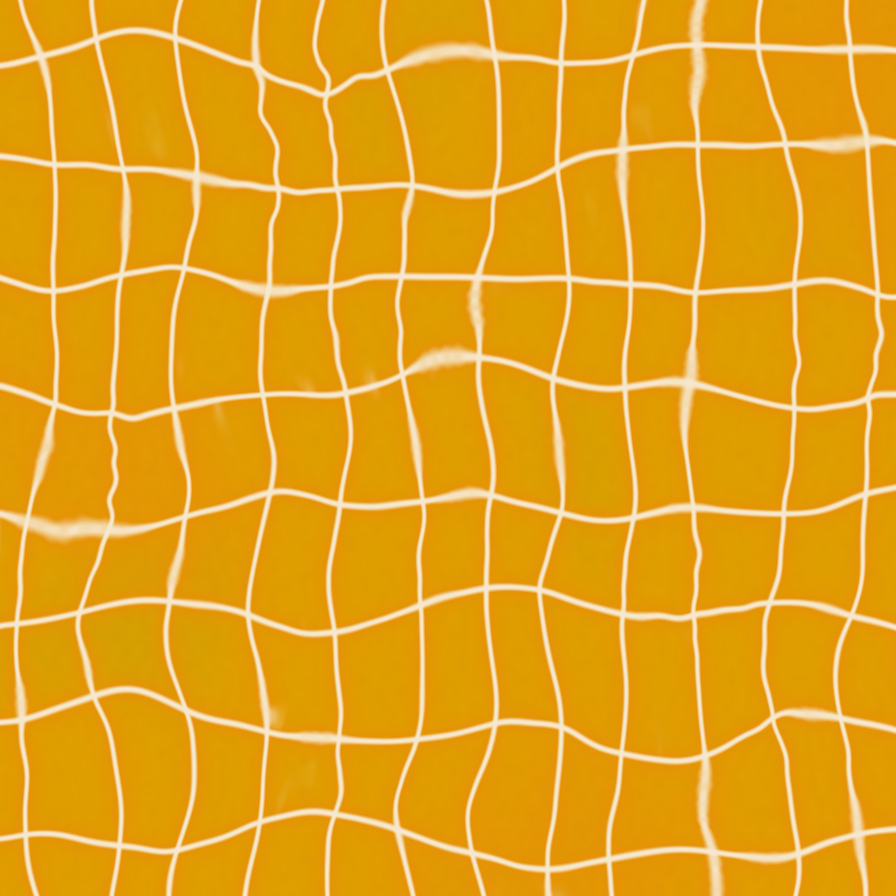
A WebGL 1 fragment shader for this texture:

```glsl
precision highp float;
// Warped grid of creamy, smeared lines over glossy amber.
uniform vec2 u_resolution;

const vec3 AMBER = vec3(0.87, 0.62, 0.0);
const vec3 OLIVE = vec3(0.80, 0.63, 0.01);
const vec3 ORANGE = vec3(0.90, 0.57, 0.02);
const vec3 CREAM = vec3(0.965, 0.91, 0.81);
const vec2 SPACING = vec2(0.083, 0.125);      // between columns, between rows
const vec2 HALF_WIDTH = vec2(0.0036, 0.0046); // of columns, of rows
const vec2 WARP_AMOUNT = vec2(0.050, 0.075);
const float WARP_SCALE = 4.3;
const float KINK_AMOUNT = 0.013;
const float KINK_SCALE = 25.0;
const float SWELL = 1.7;
const float HALO_REACH = 0.010;
const float STEP = 0.0008;                    // for finite differences

vec2 hashGradient(vec2 cell) {
  vec3 h = fract(cell.xyx * vec3(0.1031, 0.1030, 0.0973));
  h += dot(h, h.yzx + 33.33);
  float angle = 6.2832 * fract((h.x + h.y) * h.z);
  return vec2(cos(angle), sin(angle));
}

// Gradient noise, about -0.7 to 0.7
float noise(vec2 p) {
  vec2 i = floor(p), f = fract(p);
  vec2 s = f * f * f * (f * (f * 6.0 - 15.0) + 10.0);
  vec2 e = vec2(1.0, 0.0);
  float a = dot(hashGradient(i), f);
  float b = dot(hashGradient(i + e), f - e);
  float c = dot(hashGradient(i + e.yx), f - e.yx);
  float d = dot(hashGradient(i + e.xx), f - e.xx);
  return mix(mix(a, b, s.x), mix(c, d, s.x), s.y);
}

// Broad bulges everywhere, sharp kinks in a few places
vec2 warp(vec2 p) {
  vec2 bulge = vec2(noise(p * WARP_SCALE + 11.3), noise(p * WARP_SCALE + 47.9));
  float torn = smoothstep(0.18, 0.5, noise(p * 4.0 + 83.1));
  vec2 kink = vec2(noise(p * KINK_SCALE + 5.7), noise(p * KINK_SCALE + 29.4));
  return p + WARP_AMOUNT * bulge + KINK_AMOUNT * torn * kink;
}

// Signed offset from one line; q is (across, along)
float lineOffset(vec2 q, float id, float spacing, float seed) {
  float lane = id * 7.37 + seed;
  float wobble = 0.024 * noise(vec2(q.y * 5.0, lane))
               + 0.006 * noise(vec2(q.y * 15.0, lane + 31.7));
  return q.x - (id + 0.5) * spacing - wobble;
}

// Coverage (x) and distance (y) of a family of lines; q, qx, qy sample its warp
vec2 lines(vec2 q, vec2 qx, vec2 qy, float spacing, float halfWidth, float seed) {
  float nearestId = floor(q.x / spacing);
  float pixel = 1.0 / min(u_resolution.x, u_resolution.y);
  float coverage = 0.0, nearest = 1.0;
  for (int k = -1; k <= 1; k++) {
    float id = nearestId + float(k);
    float offset = lineOffset(q, id, spacing, seed);
    vec2 slope = vec2(lineOffset(qx, id, spacing, seed),
                      lineOffset(qy, id, spacing, seed)) - offset;
    float dist = abs(offset) / max(length(slope) / STEP, 0.5);

    // Thick smears: wider, paler and feathered
    float swell = smoothstep(0.17, 0.55, noise(vec2(q.y * 7.0, id * 5.61 + seed + 61.3)));
    float feather = noise(vec2(q.x * 34.0, q.y * 95.0) + seed);
    float width = halfWidth * (1.0 + 0.25 * noise(vec2(q.y * 13.0, id * 3.3 + seed)));
    width *= 1.0 + swell * (SWELL + 0.9 * feather);
    float inner = 0.15 * width;
    float outer = max(1.25 * width, inner + 1.5 * pixel);
    float body = 1.0 - smoothstep(inner, outer, dist);
    body *= 1.0 - swell * (0.16 + 0.2 * feather);
    coverage = max(coverage, body);
    nearest = min(nearest, max(dist - width, 0.0));
  }
  return vec2(coverage, nearest);
}

void main() {
  vec2 p = gl_FragCoord.xy / min(u_resolution.x, u_resolution.y);
  vec2 w = warp(p);
  vec2 wx = warp(p + vec2(STEP, 0.0));
  vec2 wy = warp(p + vec2(0.0, STEP));
  vec2 columns = lines(w, wx, wy, SPACING.x, HALF_WIDTH.x, 3.7);
  vec2 rows = lines(w.yx, wx.yx, wy.yx, SPACING.y, HALF_WIDTH.y, 151.2);
  float nearest = min(columns.y, rows.y);

  // Amber ground with faint olive and orange drifts and fine grain
  float olive = smoothstep(0.15, 0.6, noise(p * vec2(4.5, 3.0) + 19.6));
  float warm = smoothstep(0.1, 0.6, noise(p * vec2(3.0, 2.2) + 71.5));
  vec3 color = mix(AMBER, OLIVE, 0.6 * olive);
  color = mix(color, ORANGE, 0.6 * warm);
  color += 0.012 * noise(p * vec2(90.0, 60.0)) * vec3(1.0, 1.0, 0.0);

  // Orange glow beside the lines
  color = mix(color, ORANGE, 0.95 * exp(-nearest / HALO_REACH));

  // Torn streaks clinging to the lines
  float streak = smoothstep(0.3, 0.6, noise(w * vec2(30.0, 11.0) + 37.2));
  streak *= smoothstep(0.12, 0.4, noise(p * 5.0 + 97.8));
  streak *= 0.7 * exp(-nearest / 0.014) * (1.0 + 0.5 * noise(w * vec2(140.0, 30.0)));

  float clear = (1.0 - columns.x) * (1.0 - rows.x) * (1.0 - streak);
  gl_FragColor = vec4(mix(color, CREAM, 1.0 - clear), 1.0);
}
```
